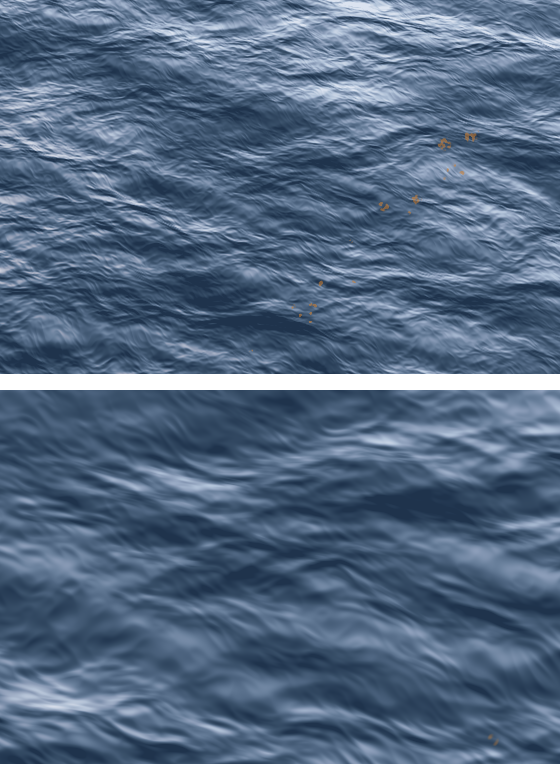
Top: the whole. Bottom: its middle third, enlarged.
Give the GLSL for this texture, as a Shadertoy shader.

```glsl
// Choppy deep blue sea seen from above, with a drifting line of brown weed.
// Octaves of stretched, ridged gradient noise form the water surface; its slope
// toward the viewer picks a tone between shaded water and reflected sky.

#define SWELL_FREQ 6.0       // wave cells per canvas height, largest octave
#define OCTAVES 6
#define FREQ_STEP 1.72
#define STRETCH 2.5          // crest length over crest width
#define TILT -0.2            // mean crest direction in radians
#define SLOPE_GAIN 0.29
#define PATCH_GAIN 1.7       // strength of broad light and dark areas
#define SLOPE_SPAN 0.0028    // distance over which slope is averaged
#define WEED_CLUMPS 26
#define WEED_COLOR vec3(0.64, 0.47, 0.31)

float hash(vec2 p) {
    return fract(sin(dot(p, vec2(127.1, 311.7))) * 43758.5453);
}

mat2 rotation(float angle) {
    float c = cos(angle), s = sin(angle);
    return mat2(c, -s, s, c);
}

float cornerGradient(vec2 cell, vec2 offset) {
    float angle = 6.28318 * hash(cell);
    return dot(vec2(cos(angle), sin(angle)), offset);
}

// Gradient noise, roughly -0.7 to 0.7
float noise(vec2 p) {
    vec2 i = floor(p), f = fract(p);
    vec2 u = f * f * f * (f * (f * 6.0 - 15.0) + 10.0);
    vec2 e = vec2(1.0, 0.0);
    return mix(mix(cornerGradient(i, f), cornerGradient(i + e, f - e), u.x),
               mix(cornerGradient(i + e.yx, f - e.yx),
                   cornerGradient(i + e.xx, f - e.xx), u.x), u.y);
}

// Ridged octaves whose crests alternate around the mean direction
float waveHeight(vec2 p) {
    float height = 0.0, freq = SWELL_FREQ;
    for (int i = 0; i < OCTAVES; i++) {
        float k = float(i);
        vec2 q = rotation(TILT + 0.28 * sin(k * 2.4)) * p;
        float n = noise(q * vec2(freq / STRETCH, freq) + 17.3 * k);
        height += (1.0 - 2.0 * sqrt(n * n + 0.006)) / freq;
        p.y += 0.3 * n / freq;
        freq *= FREQ_STEP;
    }
    return height;
}

// Broad slanted bands of calmer and brighter water
float lightPatches(vec2 p) {
    vec2 q = rotation(TILT - 0.08) * p;
    return noise(q * vec2(1.3, 4.0) + 5.7) + 0.6 * noise(q * vec2(3.2, 9.0) + 31.4);
}

// Colour ramp from shaded trough to sky glint
vec3 waterColor(float tone) {
    vec3 ramp[7] = vec3[7](
        vec3(0.12, 0.20, 0.30), vec3(0.22, 0.31, 0.41), vec3(0.31, 0.40, 0.51),
        vec3(0.41, 0.50, 0.61), vec3(0.54, 0.61, 0.72), vec3(0.68, 0.75, 0.84),
        vec3(0.86, 0.89, 0.94));
    float stops[7] = float[7](-1.5, -0.58, -0.02, 0.48, 1.04, 1.75, 3.0);
    vec3 color = ramp[0];
    for (int i = 1; i < 7; i++) {
        float t = clamp((tone - stops[i - 1]) / (stops[i] - stops[i - 1]), 0.0, 1.0);
        color = mix(color, ramp[i], t);
    }
    return color;
}

// Small ragged clumps along a rising diagonal line
float weedMask(vec2 p) {
    float density = 0.0;
    for (int i = 0; i < WEED_CLUMPS; i++) {
        float k = float(i);
        float along = hash(vec2(k, 1.0));
        vec2 center = vec2(0.68 + 0.62 * along, 0.04 + 0.64 * along);
        center += 0.09 * (vec2(hash(vec2(k, 2.0)), hash(vec2(k, 3.0))) - 0.5);
        float radius = mix(0.006, 0.025, pow(hash(vec2(k, 4.0)), 3.0));
        density = max(density, 1.0 - length(p - center) / radius);
    }
    return smoothstep(0.12, 0.4, density * (0.55 + 1.8 * noise(p * 95.0)));
}

// Bright streak behind a breaking crest near the right edge
float breaker(vec2 p) {
    vec2 q = rotation(-0.48) * (p - vec2(1.42, 0.485));
    q.y += 0.012 * noise(q * 25.0);
    return exp(-pow(q.x / 0.1, 2.0) - pow(q.y / 0.012, 2.0));
}

void mainImage(out vec4 fragColor, in vec2 fragCoord) {
    vec2 p = fragCoord / iResolution.y;

    // Waves shrink gently toward the far, upper edge
    vec2 sea = vec2((p.x - 0.75) * (1.0 + 0.3 * p.y), p.y * (1.0 + 0.2 * p.y));
    vec2 span = vec2(0.0, SLOPE_SPAN);
    float slope = (waveHeight(sea - span) - waveHeight(sea + span)) / (2.0 * SLOPE_SPAN);

    // Slopes away from the viewer mirror the sky
    float patches = lightPatches(sea);
    float tone = SLOPE_GAIN * slope * (1.0 + 0.5 * patches) + PATCH_GAIN * patches;
    tone += 0.4 * (p.x - 0.75) + 0.55 * (p.y - 0.5) + 1.3 * breaker(p);
    vec3 color = waterColor(tone);

    // Warmer glints low on the left, greener shade elsewhere
    float warmth = smoothstep(0.4, 1.6, tone) * (1.0 - smoothstep(0.2, 1.3, p.x + p.y));
    color += 0.05 * warmth * vec3(1.0, 0.1, -0.5);

    color = mix(color, WEED_COLOR + 0.06 * tone, 0.85 * weedMask(p));
    fragColor = vec4(clamp(color, 0.0, 1.0), 1.0);
}
```
